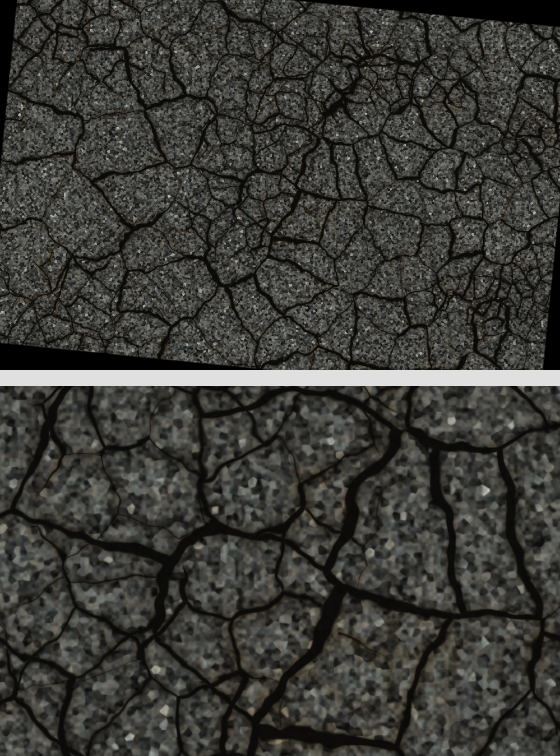
Top: the whole. Bottom: its middle third, enlarged.
A WebGL 2 fragment shader for this texture:

```glsl
#version 300 es
precision highp float;

uniform vec2 u_resolution;
out vec4 fragColor;

float hash(vec2 p) {
    return fract(sin(dot(p, vec2(127.1, 311.7))) * 43758.5453);
}

vec2 hash2(vec2 p) {
    return vec2(hash(p), hash(p + 57.3));
}

float noise(vec2 p) {
    vec2 i = floor(p), f = fract(p);
    f = f * f * (3.0 - 2.0 * f);
    return mix(mix(hash(i), hash(i + vec2(1, 0)), f.x),
               mix(hash(i + vec2(0, 1)), hash(i + 1.0), f.x), f.y);
}

vec2 wobble(vec2 p) {
    return vec2(noise(p), noise(p + 31.7)) - 0.5;
}

vec2 site(vec2 cell) {
    return 0.08 + 0.84 * hash2(cell);
}

// Signed gap to the nearest crack wall; each pair of plates has its own width
float crackGap(vec2 q, float scale, float width) {
    vec2 base = floor(q), f = fract(q), nearCell = vec2(0), nearest = vec2(8);
    for (int y = -1; y <= 1; y++)
    for (int x = -1; x <= 1; x++) {
        vec2 cell = vec2(x, y);
        vec2 r = cell + site(base + cell) - f;
        if (dot(r, r) < dot(nearest, nearest)) {
            nearest = r;
            nearCell = cell;
        }
    }
    float gap = 1.0;
    for (int y = -2; y <= 2; y++)
    for (int x = -2; x <= 2; x++) {
        vec2 cell = nearCell + vec2(x, y);
        vec2 r = cell + site(base + cell) - f;
        vec2 across = r - nearest;
        if (dot(across, across) < 1e-5) continue;
        float d = dot(0.5 * (r + nearest), normalize(across)) / scale;
        float opening = hash(2.0 * base + cell + nearCell + 9.1);
        gap = min(gap, d - width * mix(-0.35, 1.3, sqrt(opening)));
    }
    return gap;
}

// Softly blended stones: x is tone, y is tint, z is bright chips
vec3 stones(vec2 q) {
    vec2 base = floor(q), f = fract(q);
    vec4 sum = vec4(0);
    for (int y = -1; y <= 1; y++)
    for (int x = -1; x <= 1; x++) {
        vec2 cell = vec2(x, y), id = base + cell;
        vec2 r = cell + hash2(id) - f;
        float chip = smoothstep(0.9, 1.0, hash(id + 23.9));
        sum += vec4(hash(id + 5.3), hash(id + 71.1), chip, 1) * exp(-8.0 * dot(r, r));
    }
    return sum.xyz / sum.w;
}

void main() {
    vec2 p = gl_FragCoord.xy / u_resolution.y;
    float px = 1.0 / u_resolution.y;

    // Jagged crack paths; plates shrink smoothly towards the right
    vec2 w = p + 0.035 * wobble(p * 8.0) + 0.016 * wobble(p * 28.0)
               + 0.006 * wobble(p * 85.0);
    float scale = 5.4 * exp(0.52 * w.x);
    vec2 q = scale / 0.52 * vec2(cos(0.52 * w.y), sin(0.52 * w.y));
    float width = 0.0034 * (0.45 + 1.1 * noise(p * 11.0 + 3.0));
    float gap = crackGap(q, scale, width);

    // Secondary cracks in patches
    float patchy = smoothstep(0.45, 0.75, noise(p * 5.0 + 17.0) + 0.12 * p.x);
    float fineGap = crackGap(q * 1.9 + 40.0, scale * 1.9, width * 0.65);
    gap = min(gap, fineGap + 0.012 * (1.0 - patchy));

    // Aggregate surface
    vec3 stone = stones(p * 165.0);
    float grit = noise(p * 290.0 + 11.0) - 0.5;
    float tone = 0.275 + 0.31 * (stone.x - 0.5) + 0.19 * grit + 0.28 * stone.z;
    tone *= 0.92 + 0.16 * noise(p * 6.0 + 8.0);
    vec3 tint = mix(vec3(0.94, 1.0, 0.98), vec3(1.03, 1.0, 0.91), stone.y);
    vec3 color = max(tone, 0.06) * tint;

    // Dusty, shaded crack shoulders and dark cores
    float shoulder = exp(-max(gap, 0.0) / 0.005);
    float dust = smoothstep(0.55, 0.85, noise(p * 14.0 + 50.0));
    color = mix(color, color * vec3(1.15, 1.0, 0.8), shoulder * (0.3 + 0.6 * dust));
    color *= 1.0 - 0.42 * shoulder;
    float soft = 0.0009 + 0.5 * px;
    float core = 1.0 - smoothstep(-soft, soft, gap);
    color = mix(color, vec3(0.035, 0.034, 0.028), 0.94 * core);

    // Tilted slab on black
    vec2 c = p - 0.5 * u_resolution / u_resolution.y;
    c = mat2(cos(0.1), sin(0.1), -sin(0.1), cos(0.1)) * c;
    vec2 edge = abs(c) - vec2(0.5 * u_resolution.x / u_resolution.y, 0.5);
    color *= 1.0 - smoothstep(-px, px, max(edge.x, edge.y));

    fragColor = vec4(color, 1);
}
```
